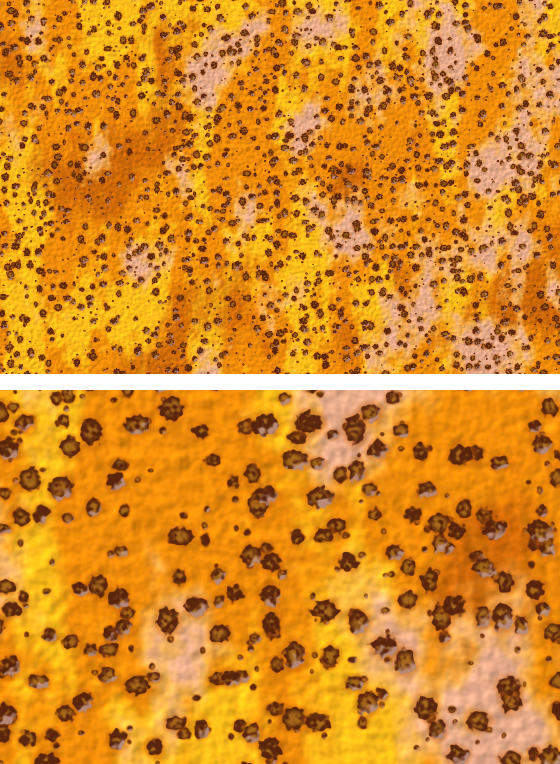
Top, the full canvas; bottom, a detail of the centre.
Reproduce this texture procedurally as a Shadertoy shader.

```glsl
// Weathered orange paint with vertical yellow streaks, pale bloom and scattered rust pits.

const vec3 ORANGE = vec3(0.94, 0.55, 0.04);
const vec3 YELLOW = vec3(1.00, 0.74, 0.10);
const vec3 RUST   = vec3(0.76, 0.36, 0.03);
const vec3 SAND   = vec3(0.97, 0.71, 0.36);
const vec3 PINK   = vec3(0.89, 0.66, 0.56);
const vec3 PIT    = vec3(0.33, 0.13, 0.05);
const vec3 OLIVE  = vec3(0.64, 0.40, 0.10);
const vec3 MAUVE  = vec3(0.80, 0.64, 0.60);

vec2 hash2(vec2 p) {
    vec3 q = fract(p.xyx * vec3(0.1031, 0.1030, 0.0973));
    q += dot(q, q.yzx + 33.33);
    return fract((q.xx + q.yz) * q.zy);
}

float corner(vec2 cell, vec2 offset) {
    return dot(hash2(cell) * 2.0 - 1.0, offset);
}

// Gradient noise, centred on zero
float gradNoise(vec2 p) {
    vec2 i = floor(p), f = fract(p);
    vec2 u = f * f * f * (f * (f * 6.0 - 15.0) + 10.0);
    vec2 e = vec2(1.0, 0.0);
    return mix(mix(corner(i, f), corner(i + e, f - e), u.x),
               mix(corner(i + e.yx, f - e.yx), corner(i + e.xx, f - e.xx), u.x), u.y);
}

float fbm(vec2 p, int octaves) {
    float sum = 0.0, amp = 1.0;
    for (int k = 0; k < octaves; k++) {
        sum += amp * gradNoise(p);
        p = p * 2.03 + 17.3;
        amp *= 0.5;
    }
    return sum;
}

// Fine relief lit from the upper left
float relief(vec2 p, float scale) {
    vec2 toLight = vec2(-0.22, 0.22);
    return gradNoise(p * scale - toLight) - gradNoise(p * scale + toLight);
}

// Streaked paint, rusty shade and pale bloom
vec3 paint(vec2 p) {
    float streak = fbm(p * vec2(8.0, 2.6) + 40.0, 4) + 0.14 * (0.7 - p.x);
    float stain = fbm(p * vec2(3.6, 2.8) + 71.0, 5);
    float bloom = fbm(p * vec2(6.5, 4.0) + 23.0, 5) + 0.16 * (p.x - 0.75)
                + 0.10 * smoothstep(1.0, 1.5, p.x);
    float mottle = fbm(p * 34.0 + 9.0, 3);

    vec3 col = mix(ORANGE, YELLOW, smoothstep(-0.06, 0.22, streak + 0.2 * mottle));
    col = mix(col, RUST, 0.75 * smoothstep(0.12, 0.48, stain - 0.4 * streak + 0.25 * mottle));
    col = mix(col, SAND, 0.85 * smoothstep(0.06, 0.27, bloom + 0.15 * mottle));
    col = mix(col, PINK, 0.9 * smoothstep(0.20, 0.42, bloom + 0.2 * mottle));
    return col * (1.0 + 0.10 * mottle);
}

// One jittered layer of pits; sizes are fractions of the canvas height
vec3 addPits(vec3 col, vec2 p, float cells, vec2 radii, float share, float seed, float blur) {
    vec2 ragged = vec2(gradNoise(p * 130.0 + seed), gradNoise(p * 130.0 + seed + 57.0));
    vec2 g = (p + 0.30 * radii.y * ragged) * cells;
    float grain = gradNoise(p * 210.0 + seed + 31.0);
    float flake = gradNoise(p * 170.0 + seed + 83.0);

    for (int y = -1; y <= 1; y++)
    for (int x = -1; x <= 1; x++) {
        vec2 id = floor(g) + vec2(x, y);
        vec2 jitter = hash2(id + seed);
        vec2 kind = hash2(id + seed + 119.0);
        float crowd = share * (1.0 + 1.3 * gradNoise(id / cells * 5.0 + 12.0));
        if (kind.x > crowd) continue;

        float size = mix(radii.x, radii.y, kind.y);
        vec2 q = (g - id - 0.5 - 0.9 * (jitter - 0.5)) / (cells * size);
        q *= mix(vec2(0.85, 1.15), vec2(1.15, 0.85), jitter.y);
        float d = length(q);
        float soft = blur / size;
        float body = 1.0 - smoothstep(1.0 - soft, 1.0 + soft, d + 0.5 * grain);
        float core = 1.0 - smoothstep(0.35, 0.95, d);
        float lit = smoothstep(0.1, 0.8, dot(q, vec2(0.5, -0.85)) + 1.2 * flake);

        // Stained rim, dark pit, ochre crust, then a pale chipped edge
        col = mix(col, RUST, 0.5 * (1.0 - smoothstep(0.8, 1.75, d)));
        vec3 pit = mix(PIT, OLIVE, core * smoothstep(-0.20, 0.30, grain + 0.5 * (jitter.x - 0.4)));
        pit = mix(pit, MAUVE, 0.8 * lit * step(0.5, fract(kind.y * 7.0 + jitter.x)));
        col = mix(col, pit, 0.95 * body);
    }
    return col;
}

void mainImage(out vec4 fragColor, in vec2 fragCoord) {
    vec2 p = fragCoord / iResolution.y;
    float blur = max(0.0012, 0.7 / iResolution.y);

    vec3 col = paint(p);
    col *= 1.0 + 0.20 * relief(p, 95.0) + 0.10 * relief(p, 190.0);
    col = addPits(col, p, 64.0, vec2(0.0015, 0.0032), 0.18, 5.0, blur);
    col = addPits(col, p, 37.0, vec2(0.0045, 0.0075), 0.30, 211.0, blur);
    col = addPits(col, p, 30.0, vec2(0.0070, 0.0105), 0.52, 433.0, blur);

    fragColor = vec4(clamp(col, 0.0, 1.0), 1.0);
}
```
